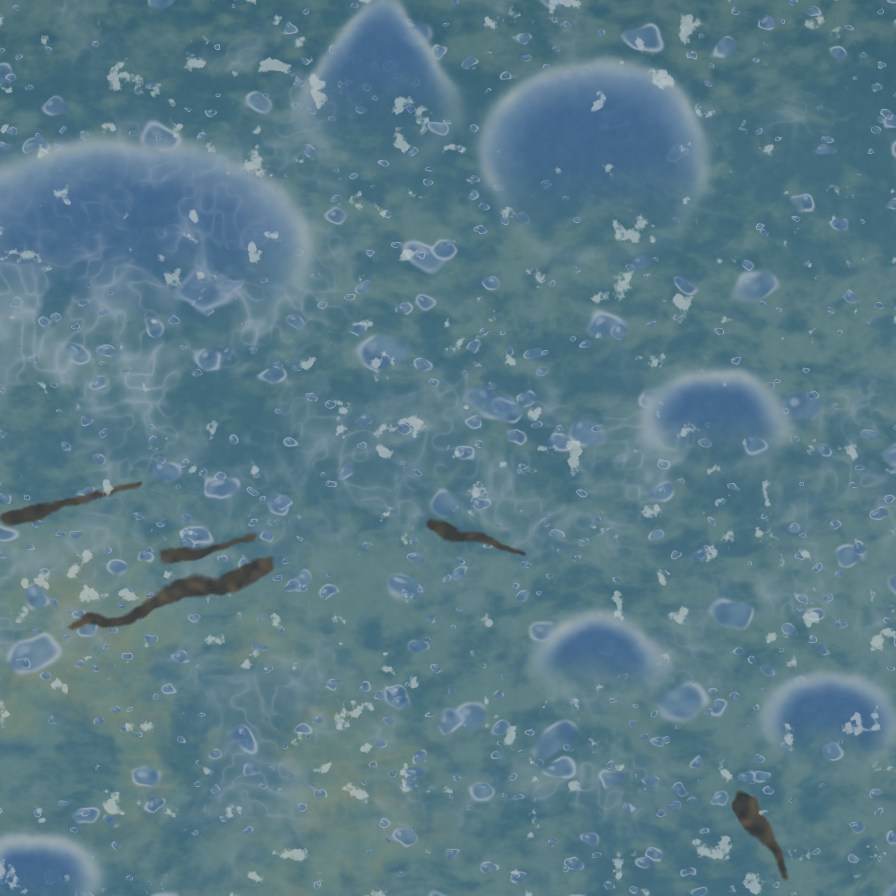
Write a three.js fragment shader that draws this texture.

```glsl
varying vec2 vUv;

float hash(vec2 p) {
  vec3 q = fract(p.xyx * 0.1031);
  q += dot(q, q.yzx + 33.33);
  return fract((q.x + q.y) * q.z);
}

float noise(vec2 p) {
  vec2 i = floor(p), f = fract(p);
  f = f * f * (3.0 - 2.0 * f);
  return mix(mix(hash(i), hash(i + vec2(1, 0)), f.x),
             mix(hash(i + vec2(0, 1)), hash(i + vec2(1, 1)), f.x), f.y);
}

float fbm(vec2 p) {
  float sum = 0.0, amp = 0.52;
  for (int i = 0; i < 5; i++) {
    sum += amp * noise(p);
    p = mat2(1.6, 1.2, -1.2, 1.6) * p + 17.3;
    amp *= 0.5;
  }
  return sum;
}

vec2 wobble(vec2 p) {
  return vec2(fbm(p), fbm(p + 43.7)) - 0.5;
}

float ridge(vec2 p) {
  return pow(1.0 - abs(2.0 * noise(p) - 1.0), 4.0);
}

float blob(vec2 p, vec2 centre, vec2 radius) {
  return smoothstep(1.0, 0.35, length((p - centre) / radius));
}

// Large bubble: blue reflection under a pale crest, fading down into water
vec3 dome(vec3 col, vec2 p, vec2 centre, vec2 radius, float taper) {
  vec2 q = (p - centre + 0.022 * wobble(p * 14.0)) / radius;
  q.x /= 1.0 - taper * clamp(q.y, -0.5, 0.9);
  float d = length(q);
  float width = 0.009 / min(radius.x, radius.y);
  float fade = smoothstep(-0.85, 0.35, q.y);
  float inside = smoothstep(1.0 + width, 1.0 - width, d);
  vec3 sky = mix(vec3(0.27, 0.41, 0.56), vec3(0.44, 0.55, 0.65), smoothstep(0.55, 1.0, d));
  col = mix(col, sky, inside * fade * 0.92);
  float crest = exp(-pow((d - 1.0) / width, 2.0));
  float patchy = 0.4 + 0.7 * noise(p * 35.0);
  return mix(col, vec3(0.6, 0.66, 0.68), crest * patchy * mix(0.25, 0.85, fade));
}

// One scattered layer of small, squashed bubbles with broken bright rims
vec3 bubbles(vec3 col, vec2 p, float count, float share) {
  vec2 g = mat2(0.92, 0.39, -0.39, 0.92) * p * count + count;
  vec2 id = floor(g);
  float keep = step(hash(id + 5.0), share * 2.0 * noise(id * 0.37 + count));
  vec2 q = fract(g) - 0.35 - 0.3 * vec2(hash(id + 31.0), hash(id + 82.0));
  float a = hash(id + 57.0) - 0.9;
  q = mat2(cos(a), sin(a), -sin(a), cos(a)) * q * vec2(1.0, 1.4);
  q += 0.16 * (vec2(noise(g * 5.0), noise(g * 5.0 + 20.0)) - 0.5);
  float r = mix(0.11, 0.26, hash(id + 14.0));
  float d = length(q) / r;
  vec3 body = mix(vec3(0.27, 0.41, 0.55), vec3(0.42, 0.54, 0.64), noise(g * 7.0));
  col = mix(col, body, keep * 0.75 * smoothstep(1.1, 0.75, d));
  float rim = exp(-pow((d - 0.92) / 0.17, 2.0)) * smoothstep(0.2, 0.8, noise(g * 5.5 + 9.0));
  float glint = smoothstep(0.4, 0.1, length(q / r - vec2(-0.3, 0.35))) * hash(id + 66.0);
  return mix(col, vec3(0.64, 0.69, 0.74), keep * clamp(0.75 * rim + 0.6 * glint, 0.0, 0.85));
}

// Bent, tapering plant fragment
vec3 twig(vec3 col, vec2 p, vec2 a, vec2 b, float width) {
  p += 0.035 * wobble(p * 16.0);
  vec2 along = b - a;
  float t = clamp(dot(p - a, along) / dot(along, along), 0.0, 1.0);
  float w = width * (1.0 - 0.75 * t) * (0.6 + 0.7 * noise(p * 50.0));
  float cover = smoothstep(w + 0.003, w - 0.002, length(p - a - along * t));
  vec3 bark = mix(vec3(0.17, 0.18, 0.19), vec3(0.36, 0.31, 0.25), noise(p * 90.0));
  return mix(col, bark, cover * 0.85);
}

void main() {
  vec2 p = vUv;
  vec2 w = p + 0.05 * wobble(p * 8.0);

  // Mottled water
  float mottle = 0.45 * fbm(w * vec2(4, 6)) + 0.55 * fbm(w * vec2(36, 54) + 9.0);
  vec3 col = mix(vec3(0.265, 0.42, 0.485), vec3(0.37, 0.5, 0.515), smoothstep(0.4, 0.68, mottle));
  col -= 0.03 * smoothstep(0.8, 1.0, p.y);

  // Algae threads
  float algae = max(blob(w, vec2(0.14, 0.25), vec2(0.3, 0.24)), blob(w, vec2(0.38, 0.1), vec2(0.16, 0.18)));
  algae *= smoothstep(0.4, 0.65, fbm(w * 13.0 + 3.0));
  float strands = ridge(w * vec2(22, 34)) + 0.7 * ridge(w * vec2(50, 65));
  col = mix(col, vec3(0.44, 0.54, 0.5), 0.6 * algae);
  col = mix(col, mix(vec3(0.47, 0.57, 0.5), vec3(0.55, 0.52, 0.43), noise(p * 30.0)), 0.4 * algae * strands);

  // Lacy froth
  float froth = blob(w, vec2(0.15, 0.68), vec2(0.27, 0.23));
  froth = max(froth, 0.8 * blob(w, vec2(0.69, 0.48), vec2(0.14, 0.11)));
  froth = max(froth, 0.5 * blob(w, vec2(0.52, 0.48), vec2(0.45, 0.16)));
  froth = max(froth, 0.5 * smoothstep(0.5, 0.72, fbm(p * 6.0 + 21.0)));
  froth *= smoothstep(0.3, 0.62, fbm(w * 18.0 + 70.0));
  float lace = 0.6 * ridge(w * 32.0) + 0.55 * ridge(w * 68.0 + 5.0);
  col = mix(col, vec3(0.42, 0.53, 0.58), 0.5 * froth);
  col = mix(col, vec3(0.62, 0.67, 0.71), 0.62 * froth * clamp(lace, 0.0, 1.0));

  // Small bubbles from coarse to fine
  float count = 9.0;
  for (int i = 0; i < 4; i++) {
    col = bubbles(col, p, count, 0.36 - 0.04 * float(i));
    count *= 1.65;
  }

  // Large bubbles
  col = dome(col, p, vec2(0.14, 0.72), vec2(0.2, 0.12), 0.0);
  col = mix(col, vec3(0.57, 0.64, 0.69), 0.55 * froth * clamp(lace, 0.0, 1.0));
  col = dome(col, p, vec2(0.425, 0.91), vec2(0.075, 0.09), 0.6);
  col = dome(col, p, vec2(0.665, 0.82), vec2(0.125, 0.11), 0.0);
  col = dome(col, p, vec2(0.8, 0.53), vec2(0.075, 0.055), 0.1);
  col = dome(col, p, vec2(0.67, 0.265), vec2(0.07, 0.047), 0.2);
  col = dome(col, p, vec2(0.93, 0.19), vec2(0.07, 0.055), 0.0);
  col = dome(col, p, vec2(0.04, 0.02), vec2(0.07, 0.045), 0.1);

  // Plant fragments
  col = twig(col, p, vec2(0.01, 0.42), vec2(0.16, 0.46), 0.008);
  col = twig(col, p, vec2(0.3, 0.365), vec2(0.08, 0.3), 0.013);
  col = twig(col, p, vec2(0.19, 0.37), vec2(0.29, 0.4), 0.007);
  col = twig(col, p, vec2(0.48, 0.41), vec2(0.59, 0.385), 0.007);
  col = twig(col, p, vec2(0.83, 0.1), vec2(0.87, 0.025), 0.014);

  // Bright flecks and fine grain
  col = mix(col, vec3(0.74, 0.78, 0.78), 0.65 * smoothstep(0.71, 0.8, fbm(p * 42.0 + 11.0)));
  col += 0.035 * (fbm(p * 120.0) - 0.5);
  gl_FragColor = vec4(col, 1.0);
}
```
